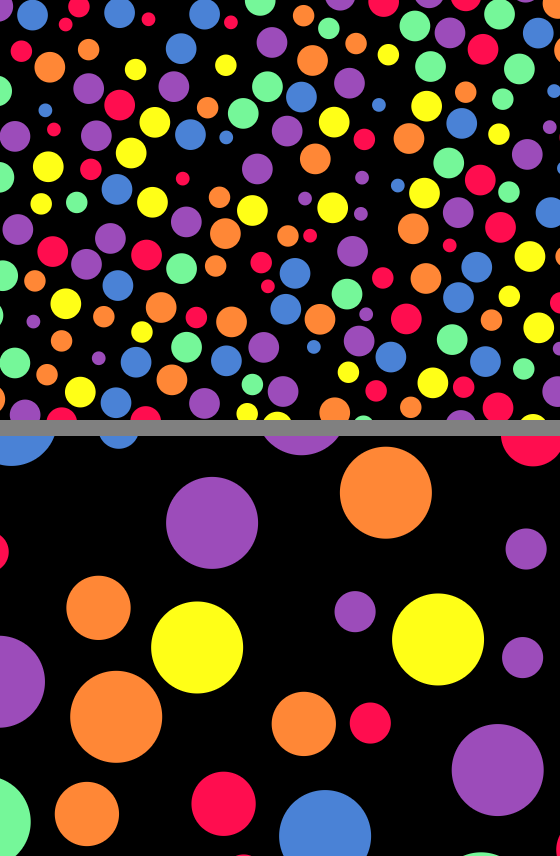
Top: the whole. Bottom: its middle third, enlarged.
Write a WebGL 1 fragment shader that draws this pattern.

```glsl
precision highp float;
// Scattered flat dots in three sizes and six bright colours on black.

uniform vec2 u_resolution;

// Lengths are fractions of the canvas height.
const float CELL = 0.094;           // mean spacing of the dots
const float GAP = 0.0105;           // least space between two dots
const float LARGE = 0.0365;         // the three radii
const float MEDIUM = 0.0255;
const float SMALL = 0.0163;
const float LARGE_SHARE = 0.64;
const float MEDIUM_SHARE = 0.20;
const float GRID_ANGLE = 0.42;      // turns the hidden grid off the axes
const int TRIES = 12;               // placements tested for a fitted dot
const vec2 HUE_STEP = vec2(0.39, 0.21);  // keeps neighbours different
const float HUE_NOISE = 0.3;
const float COOL_BIAS = 1.15;       // favours purple and blue

const vec3 BACKGROUND = vec3(0.0);
const vec3 PURPLE = vec3(0.61, 0.30, 0.73);
const vec3 BLUE = vec3(0.29, 0.51, 0.84);
const vec3 RED = vec3(1.00, 0.05, 0.31);
const vec3 ORANGE = vec3(1.00, 0.53, 0.21);
const vec3 YELLOW = vec3(1.00, 1.00, 0.09);
const vec3 GREEN = vec3(0.46, 0.97, 0.60);

// Each dot stays in a disc around its cell; discs of diagonal cells never meet.
const float REACH = CELL * 0.70711 - GAP * 0.5;

vec3 hash(vec2 cell, float salt) {
  vec3 p = fract(vec3(cell, salt) * vec3(0.1031, 0.1030, 0.0973));
  p += dot(p, p.yxz + 33.33);
  return fract((p.xxy + p.yxx) * p.zyx);
}

float wantedRadius(vec2 cell) {
  float pick = hash(cell, 3.0).x;
  if (pick < LARGE_SHARE) return LARGE;
  return pick < LARGE_SHARE + MEDIUM_SHARE ? MEDIUM : SMALL;
}

vec2 jitteredCentre(vec2 cell, float radius, float salt) {
  vec3 h = hash(cell, salt);
  float angle = 6.28319 * h.x;
  vec2 direction = vec2(cos(angle), sin(angle));
  return (cell + 0.5) * CELL + (REACH - radius) * sqrt(h.y) * direction;
}

// Dots are vec3(centre, radius). Free dots fill the even cells of a checkerboard.
vec3 freeDot(vec2 cell) {
  float radius = wantedRadius(cell);
  return vec3(jitteredCentre(cell, radius, 7.0), radius);
}

// Fitted dots fill the odd cells: the first try that clears its four neighbours,
// or the roomiest one, shrunk to the largest size that fits.
vec3 fittedDot(vec2 cell) {
  vec3 around[4];
  for (int i = 0; i < 4; i++) {
    float k = float(i);
    vec2 side = i < 2 ? vec2(2.0 * k - 1.0, 0.0) : vec2(0.0, 2.0 * k - 5.0);
    around[i] = freeDot(cell + side);
  }
  float wanted = wantedRadius(cell);
  float bestRoom = -1.0;
  vec2 bestCentre = (cell + 0.5) * CELL;
  for (int t = 0; t < TRIES; t++) {
    vec2 centre = jitteredCentre(cell, wanted, 11.0 + 5.0 * float(t));
    float room = wanted;
    for (int i = 0; i < 4; i++) {
      room = min(room, distance(centre, around[i].xy) - around[i].z - GAP);
    }
    if (room > bestRoom) {
      bestRoom = room;
      bestCentre = centre;
    }
    if (bestRoom >= wanted) break;
  }
  float radius = bestRoom >= LARGE ? LARGE : (bestRoom >= MEDIUM ? MEDIUM : SMALL);
  return vec3(bestCentre, radius);
}

// Small dots take the first three colours, medium ones the last four.
vec3 dotColour(vec2 cell, float radius) {
  float t = fract(dot(cell, HUE_STEP) + HUE_NOISE * hash(cell, 5.0).z);
  float index = 6.0 * pow(t, COOL_BIAS);
  if (radius < LARGE) index = radius < MEDIUM ? 3.0 * t : 2.0 + 4.0 * t;
  if (index < 1.0) return PURPLE;
  if (index < 2.0) return BLUE;
  if (index < 3.0) return RED;
  if (index < 4.0) return ORANGE;
  return index < 5.0 ? YELLOW : GREEN;
}

void main() {
  float pixel = 1.0 / u_resolution.y;
  float c = cos(GRID_ANGLE), s = sin(GRID_ANGLE);
  vec2 point = mat2(c, s, -s, c) * (gl_FragCoord.xy * pixel);
  vec2 home = floor(point / CELL);

  vec3 colour = BACKGROUND;
  for (int y = -1; y <= 1; y++) {
    for (int x = -1; x <= 1; x++) {
      vec2 cell = home + vec2(float(x), float(y));
      if (distance(point, (cell + 0.5) * CELL) > REACH + pixel) continue;
      vec3 disc = freeDot(cell);
      if (mod(cell.x + cell.y, 2.0) > 0.5) disc = fittedDot(cell);
      float edge = distance(point, disc.xy) - disc.z;
      float cover = clamp(0.5 - edge / pixel, 0.0, 1.0);
      colour = mix(colour, dotColour(cell, disc.z), cover);
    }
  }
  gl_FragColor = vec4(colour, 1.0);
}
```
